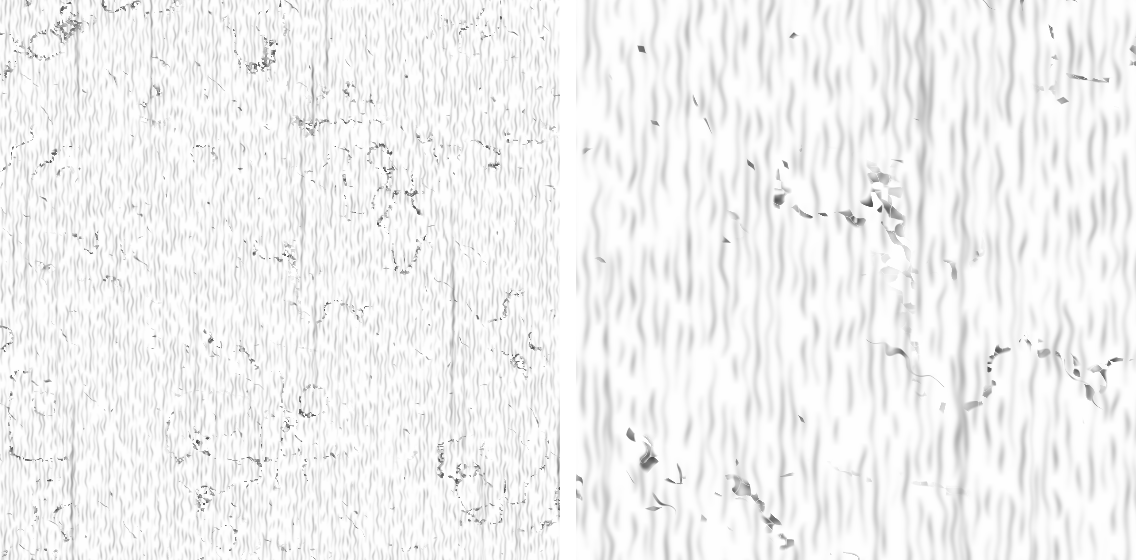
Left, the full canvas; right, a detail of the centre.
Write a Shadertoy shader that draws this texture.

```glsl
// Weathered white-painted wood: fine vertical grain dashes, long tapering cracks,
// broken clusters of chipped paint and thin diagonal scratches.
// Grain is wandering strands, chips are Voronoi shards, scratches are scattered segments.

const float PAINT_WHITE   = 0.995;
const float GRAIN_COLUMNS = 146.0;
const float GRAIN_DASHES  = 72.0;
const float GRAIN_WIDTH   = 0.28;   // in columns
const float GRAIN_WANDER  = 0.55;   // in columns
const float GRAIN_DEPTH   = 0.215;
const int   CRACK_COUNT   = 28;
const float CRACK_DEPTH   = 0.32;
const float CHIP_PATCHES  = 11.0;
const float CHIP_CONTOURS = 25.0;
const float SHARD_SCALE   = 165.0;
const float INK_DARK      = 0.28;
const float INK_LIGHT     = 0.86;
const float SCRATCH_ANGLE = -0.80;

float hash(vec2 p) {
    vec3 q = fract(p.xyx * 0.1031);
    q += dot(q, q.yzx + 33.33);
    return fract((q.x + q.y) * q.z);
}

vec2 hash2(vec2 p) {
    return vec2(hash(p + 17.3), hash(p + 71.9));
}

float noise(vec2 p) {
    vec2 i = floor(p), f = fract(p);
    f = f * f * (3.0 - 2.0 * f);
    return mix(mix(hash(i), hash(i + vec2(1, 0)), f.x),
               mix(hash(i + vec2(0, 1)), hash(i + vec2(1, 1)), f.x), f.y);
}

// Noise along y, shifted per column to avoid rows.
float strand(float column, float y) {
    y += 9.0 * hash(vec2(column, 5.0));
    float i = floor(y);
    return mix(hash(vec2(column, i)), hash(vec2(column, i + 1.0)),
               smoothstep(0.0, 1.0, y - i));
}

// Soft dashes, one wandering strand per column.
float grain(vec2 p) {
    float x = p.x * GRAIN_COLUMNS, y = p.y * GRAIN_DASHES;
    float tone = 0.0;
    for (int k = -1; k <= 1; k++) {
        float column = floor(x) + float(k);
        float wander = GRAIN_WANDER * (strand(column + 300.0, y * 0.9) - 0.5);
        float across = (x - column - 0.5 - wander) / GRAIN_WIDTH;
        float dash = max(0.0, strand(column, y) - 0.2) / 0.8;
        float weight = 0.8 + 0.4 * strand(column + 600.0, p.y * 6.0);
        tone += exp(-across * across) * dash * weight;
    }
    return tone;
}

// Long vertical cracks, tapered at both ends and beaded along their length.
float cracks(vec2 p) {
    float bead = 0.4 + 0.9 * noise(p * vec2(150.0, 75.0));
    float depth = 0.0;
    for (int i = 0; i < CRACK_COUNT; i++) {
        vec2 id = vec2(float(i), 3.0);
        vec2 center = hash2(id);
        float strength = hash(id + 40.0);
        float halfLength = mix(0.10, 0.30, hash(id + 80.0));
        float width = mix(0.0013, 0.0024, strength);
        float bend = 0.0013 * sin(p.y * 17.0 + float(i));
        float across = (p.x - center.x - bend) / width;
        float along = abs(p.y - center.y) / halfLength;
        float taper = 1.0 - smoothstep(0.2, 1.0, along);
        float line = exp(-across * across) * taper * bead;
        depth = max(depth, line * mix(0.08, CRACK_DEPTH, strength * strength));
    }
    return depth;
}

// Voronoi shards: x is the inner edge mask, y the random value of the shard.
vec2 shards(vec2 p) {
    vec2 cell = floor(p);
    float nearest = 9.0, second = 9.0, value = 0.0;
    for (int y = -1; y <= 1; y++)
    for (int x = -1; x <= 1; x++) {
        vec2 id = cell + vec2(x, y);
        float d = length(id + hash2(id) - p);
        if (d < nearest) {
            second = nearest;
            nearest = d;
            value = hash(id + 7.0);
        } else second = min(second, d);
    }
    return vec2(smoothstep(0.0, 0.12, second - nearest), value);
}

// Chipped paint: eroded shards kept along contour lines inside a few patches.
float chips(vec2 p, vec2 shard, float erosion) {
    float patchMask = smoothstep(0.55, 0.70, noise(p * CHIP_PATCHES + 4.0));
    float contour = abs(noise(p * CHIP_CONTOURS + 31.0) - 0.5);
    float ridge = 1.0 - smoothstep(0.025, 0.065, contour);
    float kept = smoothstep(0.42, 0.50, shard.y) * smoothstep(0.28, 0.45, erosion);
    return patchMask * ridge * mix(0.4, 1.0, shard.x) * kept;
}

// Scattered scratches, mostly running down to the right, pinched at the ends.
float scratches(vec2 p, float grid, float reach, float width, float share, float spread) {
    vec2 cell = floor(p * grid);
    float soft = 0.7 / iResolution.y;
    float mask = 0.0;
    for (int y = -1; y <= 1; y++)
    for (int x = -1; x <= 1; x++) {
        vec2 id = cell + vec2(x, y);
        float present = step(hash(id + grid), share);
        float angle = SCRATCH_ANGLE + spread * (hash(id + 11.0) - 0.5);
        vec2 direction = vec2(cos(angle), sin(angle));
        vec2 d = p - (id + hash2(id + grid)) / grid;
        float halfLength = reach * mix(0.3, 1.0, hash(id + 23.0));
        float along = clamp(dot(d, direction), -halfLength, halfLength);
        float dist = length(d - direction * along);
        float w = width * mix(0.4, 1.0, hash(id + 37.0)) * (1.0 - abs(along) / halfLength);
        mask = max(mask, present * (1.0 - smoothstep(w - soft, w + soft, dist)));
    }
    return mask;
}

void mainImage(out vec4 fragColor, in vec2 fragCoord) {
    vec2 p = fragCoord / iResolution.y;

    // Wavy fibres and cracks
    vec2 fibre = p;
    fibre.x += 0.0005 * sin(p.y * 230.0 + 3.0 * sin(p.x * 43.0));
    float shade = PAINT_WHITE - GRAIN_DEPTH * grain(fibre) - cracks(fibre);

    // Ragged marks share one warped domain
    vec2 warp = vec2(noise(p * 110.0), noise(p * 110.0 + 50.0)) - 0.5;
    vec2 ragged = p + 0.008 * warp;
    vec2 shard = shards(vec2(ragged.x + 0.5 * ragged.y, ragged.y) * SHARD_SCALE);
    float erosion = noise(p * 230.0 + 9.0);
    float broken = smoothstep(0.35, 0.60, noise(p * 120.0 + 9.0));
    float marks = chips(ragged, shard, erosion);
    marks = max(marks, 0.9 * broken * scratches(ragged, 13.0, 0.036, 0.0016, 0.35, 0.6));
    marks = max(marks, 0.9 * broken * scratches(ragged, 36.0, 0.007, 0.0022, 0.22, 2.0));

    float ink = mix(INK_DARK, INK_LIGHT, noise(p * 190.0 + 60.0));
    shade = mix(shade, min(shade, ink), marks);
    fragColor = vec4(vec3(clamp(shade, 0.0, 1.0)), 1.0);
}
```
